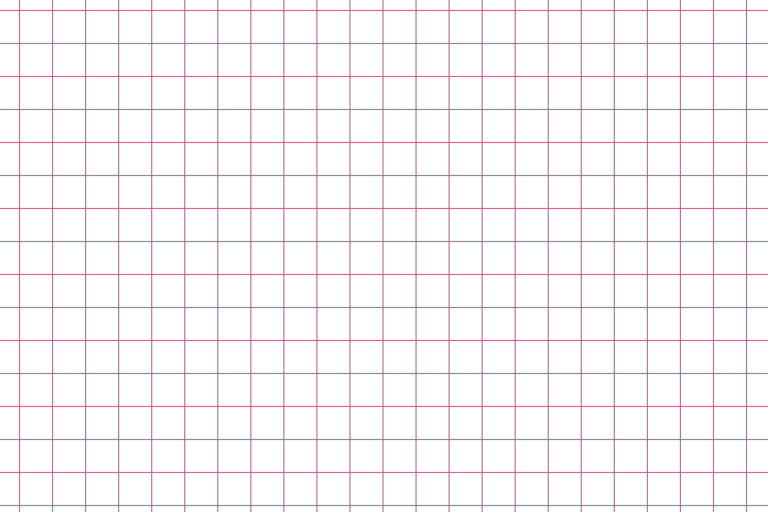
This pattern is drawn by a WebGL 2 fragment shader. Its source:

```glsl
#version 300 es
precision highp float;
// Thin plum grid lines on white paper, forming square cells.
// Each axis is folded to its nearest line, whose exact coverage of a
// small filter box gives smooth edges; each line has a slight own tint.

uniform vec2 u_resolution;
out vec4 outColor;

const vec2 CELLS = vec2(23.24, 15.515);       // repeats across and up
const vec2 FIRST_LINE = vec2(0.590, 0.197);   // first lines, in cells from lower left
const float LINE_WIDTH = 0.0303;              // in cells
const float FILTER_PIXELS = 1.2;              // width of the smoothing box
const float TINT_AMOUNT = 0.35;               // variation between lines

const vec3 PAPER = vec3(1.0);
const vec3 PLUM = vec3(0.66, 0.37, 0.51);
const vec3 VIOLET = vec3(0.61, 0.37, 0.57);

float hash(vec2 p) {
    return fract(sin(dot(p, vec2(127.1, 311.7))) * 43758.5453);
}

// Share of a filter box, centred at distance d, covered by a line.
vec2 lineCoverage(vec2 d, vec2 boxWidth) {
    vec2 high = min(d + 0.5 * boxWidth, vec2(0.5 * LINE_WIDTH));
    vec2 low = max(d - 0.5 * boxWidth, vec2(-0.5 * LINE_WIDTH));
    return max(high - low, 0.0) / boxWidth;
}

// Ink colour of one line, chosen by its index and axis.
vec3 lineInk(float index, float axis) {
    return mix(PLUM, VIOLET, TINT_AMOUNT * hash(vec2(index, axis)));
}

void main() {
    // Position in cells, folded to the nearest line on each axis
    vec2 grid = gl_FragCoord.xy / u_resolution * CELLS - FIRST_LINE;
    vec2 index = floor(grid + 0.5);
    vec2 boxWidth = FILTER_PIXELS * CELLS / u_resolution;
    vec2 coverage = lineCoverage(grid - index, boxWidth);

    // Vertical lines, then horizontal lines
    vec3 color = mix(PAPER, lineInk(index.x, 0.0), coverage.x);
    color = mix(color, lineInk(index.y, 1.0), coverage.y);
    outColor = vec4(color, 1.0);
}
```
